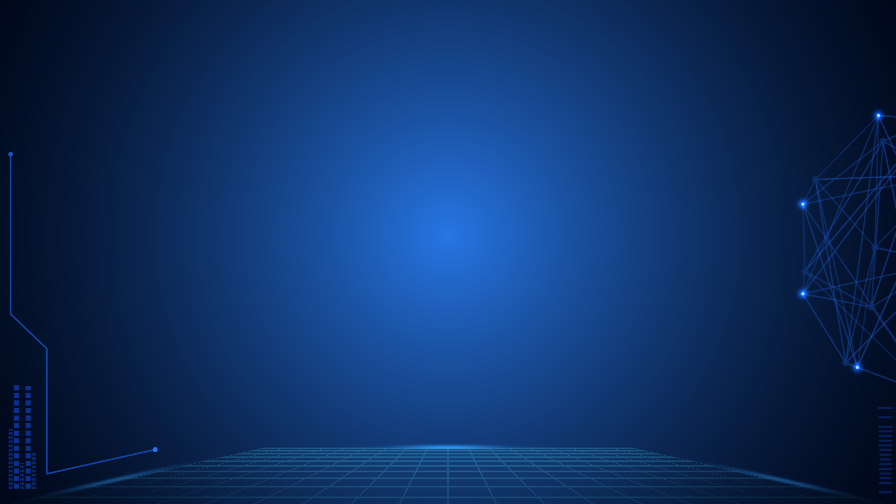
A Shadertoy shader for this background:

```glsl
const vec3 GLOW_CORE = vec3(0.15, 0.46, 0.89);
const vec3 NIGHT = vec3(0.0, 0.03, 0.10);
const vec3 GRID_TEAL = vec3(0.18, 0.53, 0.70);
const vec3 CIRCUIT_BLUE = vec3(0.09, 0.33, 0.80);
const vec3 BAR_BLUE = vec3(0.06, 0.21, 0.62);
const vec3 WEB_BLUE = vec3(0.10, 0.32, 0.75);
const int NODES = 14;

float hash(float n) { return fract(sin(n * 127.1) * 43758.5453); }

// Soft coverage of a shape from its distance
float cover(float dist, float px) { return 1.0 - smoothstep(-0.5 * px, 0.5 * px, dist); }

float segment(vec2 p, vec2 a, vec2 b) {
    vec2 ab = b - a;
    return length(p - a - ab * clamp(dot(p - a, ab) / dot(ab, ab), 0.0, 1.0));
}

float stroke(vec2 p, vec2 a, vec2 b, float px) {
    return 1.0 - smoothstep(0.0005, 0.0007 + px, segment(p, a, b));
}

float box(vec2 p, vec2 halfSize) {
    vec2 q = abs(p) - halfSize;
    return max(q.x, q.y);
}

// Distance to the nearest whole number
float nearest(float v) { return abs(fract(v + 0.5) - 0.5); }

// Elongated glow lying along a direction
float streak(vec2 v, vec2 dir, vec2 size) {
    vec2 q = vec2(dot(v, dir), dot(v, vec2(-dir.y, dir.x))) / size;
    return exp(-dot(q, q));
}

vec3 backdrop(vec2 p, vec2 centre) {
    float fall = max(1.0 - length(p - centre) / 1.05, 0.0);
    return mix(NIGHT, GLOW_CORE, pow(fall, 1.5));
}

// Perspective floor, bounded by a far edge and two sides
vec3 drawFloor(vec3 col, vec2 p, float midX, float px) {
    const float horizon = 0.192, farDepth = 0.081, side = 4.5;
    float depth = max(horizon - p.y, 0.001);
    float u = (p.x - midX) / depth;
    float sideDist = (abs(u) - side) * depth / 4.6;
    float inside = cover(max(farDepth - depth, sideDist) - 0.001, px);
    float columns = nearest(u / 0.5) * 0.5 * depth;
    float rows = nearest((1.0 / farDepth - 1.0 / depth) / 0.75) * 0.75 * depth * depth;
    float mesh = 1.0 - smoothstep(0.0004, 0.0006 + px, min(columns, rows));
    float fade = (1.0 - 0.6 * smoothstep(0.1, 0.8, abs(p.x - midX)))
               * mix(0.5, 1.0, smoothstep(0.0, 0.1, p.y));
    col = mix(col, GRID_TEAL, inside * fade * (0.07 + 0.5 * mesh));

    // Light caught on the far edge and both sides
    vec2 m = vec2(abs(p.x - midX), p.y);
    float shine = 0.6 * streak(m - vec2(0.0, 0.113), vec2(1.0, 0.0), vec2(0.09, 0.004));
    shine += 0.45 * streak(m - vec2(0.66, 0.048), vec2(0.976, -0.217), vec2(0.10, 0.004));
    return col + shine * vec3(0.15, 0.50, 0.75);
}

vec3 drawCircuit(vec3 col, vec2 p, float px) {
    vec2 path[5] = vec2[5](vec2(0.021, 0.694), vec2(0.021, 0.377), vec2(0.093, 0.308),
                           vec2(0.093, 0.060), vec2(0.308, 0.108));
    float wire = 0.0;
    for (int i = 0; i < 4; i++) wire = max(wire, stroke(p, path[i], path[i + 1], px));
    col = mix(col, CIRCUIT_BLUE, 0.75 * wire);
    col = mix(col, CIRCUIT_BLUE, cover(length(p - path[0]) - 0.0045, px));
    return mix(col, vec3(0.13, 0.46, 0.95), cover(length(p - path[4]) - 0.0048, px));
}

// Stacked cells on the left, alternating fine and coarse columns
vec3 drawColumns(vec3 col, vec2 p, float px) {
    float tops[5] = float[5](0.148, 0.241, 0.081, 0.234, 0.102);
    for (int i = 0; i < 5; i++) {
        bool coarse = i % 2 == 1;
        float pitch = coarse ? 0.0150 : 0.0083;
        vec2 cell = coarse ? vec2(0.0050, 0.0050) : vec2(0.0040, 0.0025);
        vec2 q = vec2(p.x - 0.021 - 0.0116 * float(i), (fract((p.y - 0.028) / pitch) - 0.5) * pitch);
        float ink = cover(box(q, cell), px) * step(0.028, p.y) * step(p.y, tops[i]);
        col = mix(col, BAR_BLUE, ink * (coarse ? 0.85 : 0.6));
    }
    return col;
}

// Dashes on the right, sparser toward both ends
vec3 drawDashes(vec3 col, vec2 p, float px) {
    const float pitch = 0.0093;
    float row = floor(p.y / pitch);
    bool shown = row > 0.0 && row < 21.0 && ((row > 4.0 && row < 16.0) || mod(row, 2.0) < 0.5);
    vec2 q = vec2(p.x - 1.757, (fract(p.y / pitch) - 0.5) * pitch);
    float ink = cover(box(q, vec2(0.011 + 0.004 * hash(row), 0.002)), px);
    return mix(col, BAR_BLUE, shown ? 0.45 * ink : 0.0);
}

// Web of nodes, each joined to later ones by fixed strides
vec3 drawWeb(vec3 col, vec2 p, float px) {
    vec2 node[NODES] = vec2[NODES](
        vec2(1.743, 0.771), vec2(1.618, 0.644), vec2(1.593, 0.595), vec2(1.597, 0.461),
        vec2(1.593, 0.417), vec2(1.678, 0.280), vec2(1.701, 0.271), vec2(1.852, 0.215),
        vec2(1.729, 0.391), vec2(1.875, 0.479), vec2(1.736, 0.509), vec2(1.875, 0.653),
        vec2(1.752, 0.720), vec2(1.852, 0.762));
    int strides[3] = int[3](1, 4, 5);
    for (int i = 0; i < NODES; i++)
        for (int k = 0; k < 3; k++) {
            float strength = 0.25 + 0.25 * hash(float(i * 3 + k));
            col = mix(col, WEB_BLUE, strength * stroke(p, node[i], node[(i + strides[k]) % NODES], px));
        }
    for (int i = 0; i < NODES; i++) {
        float r = length(p - node[i]);
        if (i < 7 && i % 2 == 0) {
            col += vec3(0.05, 0.35, 0.90) * exp(-r * r / 0.00007);
            col = mix(col, vec3(0.65, 0.90, 1.0), cover(r - 0.003, px));
        } else col = mix(col, vec3(0.05, 0.17, 0.40), 0.8 * cover(r - 0.007, px));
    }
    return col;
}

void mainImage(out vec4 fragColor, in vec2 fragCoord) {
    float px = 1.0 / iResolution.y;
    vec2 p = fragCoord * px;
    float midX = 0.5 * iResolution.x * px;
    vec3 col = backdrop(p, vec2(midX, 0.535));
    col = drawFloor(col, p, midX, px);
    col = drawCircuit(col, p, px);
    col = drawColumns(col, p, px);
    col = drawDashes(col, p, px);
    col = drawWeb(col, p, px);
    fragColor = vec4(clamp(col, 0.0, 1.0), 1.0);
}
```
